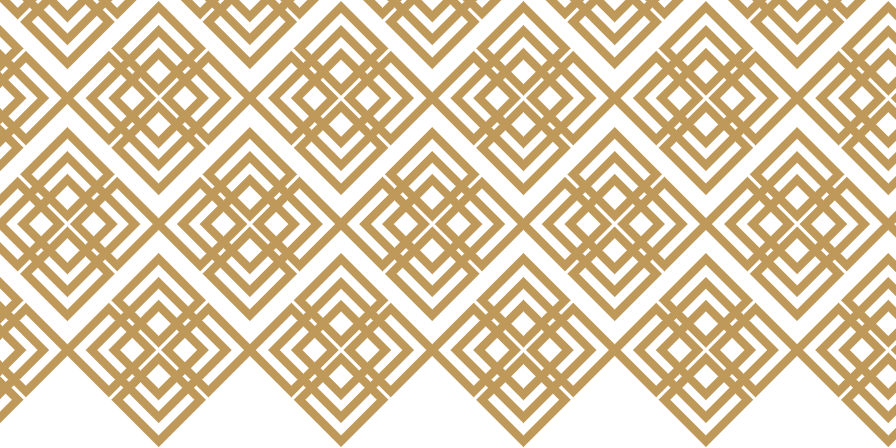
Reproduce this pattern procedurally as a Shadertoy shader.

```glsl
// Gold lattice of staggered diamond motifs on white, ending in a zigzag hem.
// Each motif folds into one quadrant of diagonal axes, where nested chevrons
// and paired spokes are bands; thin slits part its four lobes.

const vec3 GOLD = vec3(0.75, 0.60, 0.35);
const vec3 WHITE = vec3(1.0);

// Lengths below are in half repeats; HALF_REPEAT is in canvas heights.
const float HALF_REPEAT = 0.2036;
const float ROW_STEP = 1.381;
const vec2 FIRST_CENTER = vec2(1.739, 1.074);
const int ROWS = 4;

const float LINE_HALF = 0.064;
const float SLIT_HALF = 0.026;
const float OUTER = 1.0;
const float MIDDLE = 0.737;
const float INNER = 0.487;
const float SPOKE = 0.09;

float band(float x, float center, float halfWidth) {
    return abs(x - center) - halfWidth;
}

// Signed distance to one motif of four nested, interlaced lobes
float motif(vec2 p) {
    vec2 q = abs(vec2(p.x + p.y, p.x - p.y));
    float along = max(q.x, q.y);
    float across = min(q.x, q.y);

    // Outer chevron and spokes stop at the slits between lobes
    float lobes = min(band(along, OUTER, LINE_HALF),
                      band(across, SPOKE, LINE_HALF));
    lobes = max(lobes, along - OUTER - LINE_HALF);
    lobes = max(lobes, SLIT_HALF - across);

    // The two smaller chevrons cross the slits
    float crossings = min(band(along, MIDDLE, LINE_HALF),
                          band(along, INNER, LINE_HALF));
    return min(lobes, crossings) * inversesqrt(2.0);
}

// Horizontal chain of motifs whose side tips overlap
float motifRow(vec2 p) {
    float x = abs(mod(p.x + 1.0, 2.0) - 1.0);
    return min(motif(vec2(x, p.y)), motif(vec2(x - 2.0, p.y)));
}

// Stacked rows, each shifted by half a repeat
float lattice(vec2 p) {
    float d = 1e3;
    for (int i = 0; i < ROWS; i++) {
        float row = float(i);
        d = min(d, motifRow(p - FIRST_CENTER - vec2(row, row * ROW_STEP)));
    }
    return d;
}

void mainImage(out vec4 fragColor, in vec2 fragCoord) {
    float pixel = 1.0 / (iResolution.y * HALF_REPEAT);
    float d = lattice(fragCoord * pixel);
    float coverage = clamp(0.5 - d / pixel, 0.0, 1.0);
    fragColor = vec4(mix(WHITE, GOLD, coverage), 1.0);
}
```
